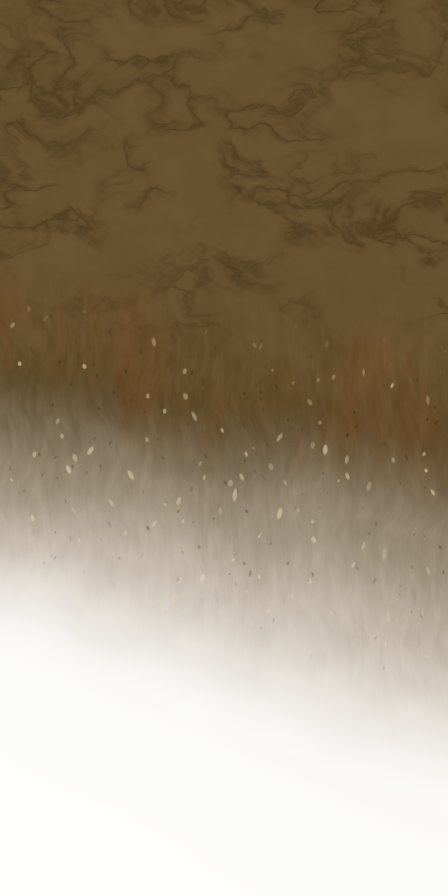
A WebGL 2 fragment shader for this background:

```glsl
#version 300 es
precision highp float;

#define CRINKLE_SCALE 17.0
#define CRINKLE_DEPTH 0.085
#define FIBRE_DEPTH 0.075
#define SLOPE_TOP 0.07
#define SLOPE_BOTTOM 0.19
#define CLOUD_WARP 0.045
#define SPECK_CELLS 21.0
#define SPECK_CHANCE 0.36
#define RUST_AMOUNT 0.5

uniform vec2 u_resolution;
out vec4 outColor;

const vec3 BROWN = vec3(0.395, 0.308, 0.182);
const vec3 UMBER = vec3(0.450, 0.385, 0.290);
const vec3 TAUPE = vec3(0.600, 0.548, 0.462);
const vec3 SAND = vec3(0.750, 0.703, 0.642);
const vec3 MIST = vec3(0.892, 0.868, 0.832);
const vec3 PAPER = vec3(0.980, 0.978, 0.972);
const vec3 RUST = vec3(0.450, 0.310, 0.170);
const vec3 CREAM = vec3(0.820, 0.750, 0.610);

float hash(vec2 p) {
  return fract(sin(dot(p, vec2(127.1, 311.7))) * 43758.5453);
}

float noise(vec2 p) {
  vec2 i = floor(p), f = fract(p);
  f = f * f * (3.0 - 2.0 * f);
  return mix(mix(hash(i), hash(i + vec2(1, 0)), f.x),
             mix(hash(i + vec2(0, 1)), hash(i + vec2(1, 1)), f.x), f.y);
}

float fbm(vec2 p) {
  float sum = 0.0, amp = 0.5;
  for (int i = 0; i < 4; i++) {
    sum += amp * noise(p);
    p = mat2(1.6, 1.2, -1.2, 1.6) * p + 7.3;
    amp *= 0.5;
  }
  return sum / 0.9375;
}

// Vertical fade from earth to paper
vec3 fadeColor(float d) {
  vec3 c = mix(BROWN, UMBER, smoothstep(0.425, 0.505, d));
  c = mix(c, TAUPE, smoothstep(0.480, 0.575, d));
  c = mix(c, SAND, smoothstep(0.555, 0.645, d));
  c = mix(c, MIST, smoothstep(0.620, 0.725, d));
  return mix(c, PAPER, smoothstep(0.690, 0.805, d));
}

// Dark creases along the ridges of warped noise
float crinkle(vec2 p) {
  vec2 q = p * CRINKLE_SCALE * vec2(0.85, 1.25);
  q += 2.2 * vec2(fbm(q * 0.6), fbm(q * 0.6 + 19.0));
  float ridge = 1.0 - abs(2.0 * fbm(q) - 1.0);
  return pow(ridge, 5.0) * smoothstep(0.25, 0.7, noise(q * 0.55 + 4.0));
}

// Scattered slim flecks, one at most per cell
float flecks(vec2 p, float cells, float chance, float size, float pixel) {
  vec2 base = floor(p * cells);
  float cover = 0.0;
  for (int y = -1; y <= 1; y++) {
    for (int x = -1; x <= 1; x++) {
      vec2 id = base + vec2(x, y);
      vec2 jitter = vec2(hash(id + 3.1), hash(id + 8.7));
      vec2 v = p - (id + jitter) / cells;
      float tilt = (hash(id + 5.9) - 0.5) * 1.2;
      v = mat2(cos(tilt), sin(tilt), -sin(tilt), cos(tilt)) * v;
      float r = size * mix(0.4, 1.0, hash(id + 1.7));
      float dist = length(v * vec2(1.0, mix(0.35, 0.8, jitter.x))) - r;
      float shown = step(hash(id), chance) * mix(0.35, 1.0, jitter.y);
      cover = max(cover, shown * (1.0 - smoothstep(-pixel, pixel, dist)));
    }
  }
  return cover;
}

void main() {
  vec2 uv = gl_FragCoord.xy / u_resolution;
  vec2 p = uv * vec2(1.0, 2.0);
  float pixel = 0.8 / u_resolution.x;
  float depth = 1.0 - uv.y;

  // Slanted, cloudy fade
  float slope = mix(SLOPE_TOP, SLOPE_BOTTOM, smoothstep(0.45, 0.85, depth));
  float cloud = fbm(p * vec2(4.0, 3.4) + 2.0) - 0.5;
  float d = depth - slope * (uv.x - 0.5) + CLOUD_WARP * cloud;
  vec3 color = fadeColor(d);

  // Rusty vertical stains above a smoky band
  float band = smoothstep(0.31, 0.39, d) * (1.0 - smoothstep(0.44, 0.55, d));
  float stain = smoothstep(0.42, 0.72, fbm(p * vec2(13.0, 3.0) + 11.0));
  color = mix(color, RUST, RUST_AMOUNT * band * stain);
  color -= 0.028 * exp(-pow((d - 0.458) / 0.035, 2.0));

  // Crinkled earth, then fine upright fibres
  float earth = 1.0 - smoothstep(0.29, 0.43, d);
  color += earth * (0.018 - CRINKLE_DEPTH * crinkle(p)) * vec3(1.0, 0.88, 0.65);
  float fibreZone = smoothstep(0.28, 0.42, d) * (1.0 - smoothstep(0.60, 0.77, d));
  vec2 bend = vec2(0.04 * noise(p * 9.0), 0.0);
  float fibre = fbm((p + bend) * vec2(75.0, 21.0)) - 0.5;
  color += FIBRE_DEPTH * fibreZone * fibre;
  color += 0.035 * (fbm(p * 14.0 + 31.0) - 0.5) * (1.0 - smoothstep(0.7, 0.85, d));

  // Cream flecks and sparse dark grit
  float fleckZone = smoothstep(0.34, 0.43, d) * (1.0 - smoothstep(0.61, 0.72, d));
  float cream = flecks(p, SPECK_CELLS, SPECK_CHANCE, 0.0052, pixel);
  float grit = flecks(p + 13.0, 29.0, 0.25, 0.0033, pixel);
  color = mix(color, CREAM + 0.1 * smoothstep(0.5, 0.7, d), 0.75 * fleckZone * cream);
  color = mix(color, color * 0.62, 0.6 * fleckZone * grit);

  // Two faint wash edges in the paper
  float ripple = 0.025 * (fbm(p * 5.0 + 40.0) - 0.5);
  float upperEdge = 0.725 + 0.22 * uv.x + ripple;
  float lowerEdge = 0.845 + 0.26 * uv.x + ripple * 1.6;
  color += 0.010 * smoothstep(-0.012, 0.012, depth - upperEdge);
  color += 0.014 * smoothstep(-0.012, 0.012, depth - lowerEdge);

  outColor = vec4(clamp(color, 0.0, 1.0), 1.0);
}
```
